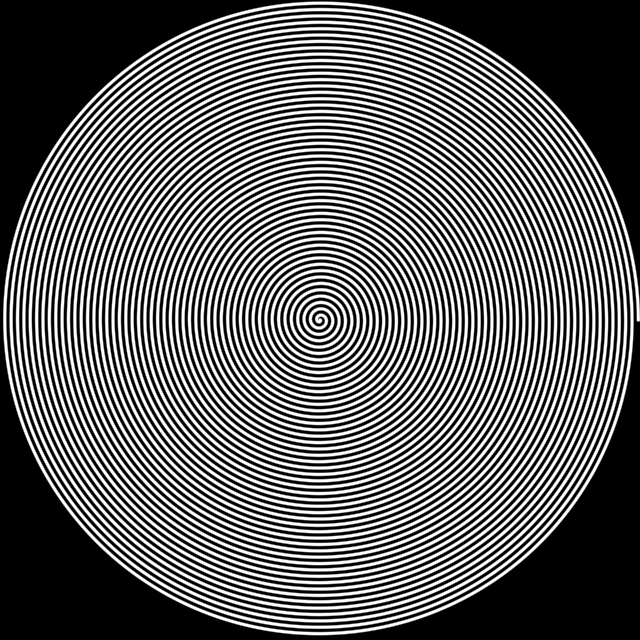
Write a three.js fragment shader that draws this pattern.

```glsl
// Draws a white Archimedean spiral of fifty turns filling a black square.
#define TURNS 50.0
#define OUTER_RADIUS 0.5
#define STROKE_SHARE 0.5
#define EDGE_SOFTNESS 0.0021
#define LINE_COLOR vec3(1.0)
#define BACK_COLOR vec3(0.0)
#define CORE_STEPS 32

varying vec2 vUv;

const float TAU = 6.2831853;

// Pitch chosen so that the outer end, with its stroke, touches the canvas edge.
const float PITCH = OUTER_RADIUS / (TURNS + 0.5 * STROKE_SHARE);

// Point on the spiral after a number of clockwise turns.
vec2 spiralPoint(float turns) {
  float angle = -TAU * turns;
  return PITCH * turns * vec2(cos(angle), sin(angle));
}

// Distance to the nearest arm, corrected for the slope of the spiral.
float armDistance(vec2 p) {
  float radius = length(p);
  float turn = fract(atan(-p.y, p.x) / TAU);
  float arm = clamp(floor(radius / PITCH - turn + 0.5), 0.0, TURNS - 1.0);
  float radialGap = abs(radius - PITCH * (arm + turn));
  return radialGap * radius / length(vec2(radius, PITCH / TAU));
}

// Distance to the first half turn, where the slope correction is too coarse.
float coreDistance(vec2 p) {
  float nearest = length(p);
  for (int i = 1; i <= CORE_STEPS; i++) {
    float turns = 0.5 * float(i) / float(CORE_STEPS);
    nearest = min(nearest, distance(p, spiralPoint(turns)));
  }
  return nearest;
}

void main() {
  vec2 p = vUv - 0.5;

  // Join the arms, the inner core and the rounded outer end.
  float gap = armDistance(p);
  if (length(p) < 2.0 * PITCH) gap = min(gap, coreDistance(p));
  gap = min(gap, distance(p, vec2(PITCH * TURNS, 0.0)));

  // Fill the stroke with a soft edge.
  float halfStroke = 0.5 * STROKE_SHARE * PITCH;
  float ink = clamp(0.5 + (halfStroke - gap) / EDGE_SOFTNESS, 0.0, 1.0);
  gl_FragColor = vec4(mix(BACK_COLOR, LINE_COLOR, ink), 1.0);
}
```
